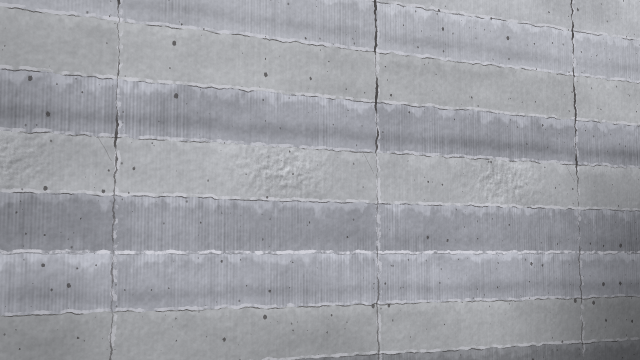
A Shadertoy shader for this texture:

```glsl
// Board-formed concrete wall in perspective: ribbed and smooth courses, cracked joints, pits and stains.
#define PANEL_ASPECT 5.19   // panel width in course heights
#define COURSE_HEIGHT 0.1713 // at the left edge, in canvas heights
#define RECESSION 0.308     // shrinkage towards the right edge
#define RIBS 85.0           // ribs per panel
#define RIB_DEPTH 0.022
#define GRAIN 0.065
#define SMOOTH_TINT vec3(0.99, 1.0, 1.015)
#define RIBBED_TINT vec3(0.985, 0.997, 1.05)
#define CRACK_COLOR vec3(0.23, 0.22, 0.22)
#define LEDGE_COLOR vec3(0.80, 0.80, 0.83)

// Each course from top to bottom: tone, ribbing, stain strength.
const vec3 COURSES[9] = vec3[9](
    vec3(0.68, 0.3, 0.0), vec3(0.665, 0.7, 0.6), vec3(0.655, 0.1, 0.0),
    vec3(0.585, 0.9, 0.9), vec3(0.645, 0.2, 0.0), vec3(0.56, 0.9, 0.2),
    vec3(0.635, 0.9, 0.6), vec3(0.625, 0.1, 0.0), vec3(0.49, 0.5, 0.0));

float hash(vec2 p) {
    return fract(sin(dot(p, vec2(127.1, 311.7))) * 43758.55);
}

float noise(vec2 p) {
    vec2 i = floor(p), f = fract(p);
    f = f * f * (3.0 - 2.0 * f);
    return mix(mix(hash(i), hash(i + vec2(1, 0)), f.x),
               mix(hash(i + vec2(0, 1)), hash(i + vec2(1, 1)), f.x), f.y);
}

float fbm(vec2 p) {
    float sum = 0.0, amp = 0.5;
    for (int i = 0; i < 4; i++) {
        sum += amp * noise(p);
        p = p * 2.03 + 17.3;
        amp *= 0.5;
    }
    return sum / 0.9375;
}

// Soft-edged line of the given half width.
float line(float d, float halfWidth, float pixel) {
    return clamp((halfWidth - abs(d)) / pixel + 0.5, 0.0, 1.0);
}

// Scattered air holes, one candidate per cell.
float pits(vec2 p, float density, float pixel) {
    vec2 cell = floor(p);
    vec2 center = 0.25 + 0.5 * vec2(hash(cell + 3.1), hash(cell + 7.7));
    float radius = 0.025 + 0.07 * pow(hash(cell + 11.9), 4.0);
    vec2 offset = fract(p) - center;
    float d = length(offset * vec2(1.0, 0.85)) - radius + 0.03 * (noise(p * 20.0) - 0.5);
    return step(hash(cell + 23.5), density) * clamp(0.5 - d / pixel, 0.0, 1.0);
}

void mainImage(out vec4 fragColor, in vec2 fragCoord) {
    // Perspective: wall.x and wall.y in course heights, wall.y downwards.
    vec2 uv = fragCoord / iResolution.xy;
    uv.y = 1.0 - uv.y;
    float x = uv.x - (uv.y - 0.5) * (0.0433 * uv.x - 0.0208);
    float scale = 1.0 - RECESSION * x;
    float panel = (x - 0.18) / (0.4996 * scale);
    vec2 wall = vec2(panel * PANEL_ASPECT, (uv.y - 0.7037) / (COURSE_HEIGHT * scale));
    float pixel = 1.0 / (COURSE_HEIGHT * scale * iResolution.y);

    // Joints with ragged edges.
    float edgeY = wall.y + 0.07 * (fbm(wall * vec2(7.0, 4.0)) - 0.5);
    float row = floor(edgeY), inRow = edgeY - row;
    float joint = floor(edgeY + 0.5), dy = edgeY - joint;
    float dx = (panel - floor(panel + 0.5)) * PANEL_ASPECT
             + 0.09 * (fbm(wall * vec2(5.0, 9.0) + 40.0) - 0.5);
    vec3 course = COURSES[int(clamp(row + 6.0, 0.0, 8.0))];
    float ribbed = course.y;

    // Board tone: clouds, grain and relief.
    float tone = course.x + 0.03 * (hash(vec2(floor(panel), row)) - 0.5);
    tone += 0.11 * (fbm(wall * vec2(0.9, 1.8) + row * 5.0) - 0.5);
    tone += GRAIN * (fbm(wall * 17.0) - 0.5);
    vec2 patchOffset = vec2((fract(panel) - 0.6) * 6.0, (inRow - 0.45) * 2.0);
    float plaster = exp(-dot(patchOffset, patchOffset)) * step(abs(row + 2.0), 0.5);
    float relief = fbm(wall * 11.0) - fbm(wall * 11.0 + vec2(0.3, 0.35));
    tone += relief * (0.05 + 0.27 * plaster);

    // Vertical ribs and streaks.
    float ribFade = 1.0 - smoothstep(0.3, 0.6, pixel * RIBS / PANEL_ASPECT);
    float wear = smoothstep(0.25, 0.7, fbm(wall * vec2(2.0, 1.3) + 9.0));
    tone += RIB_DEPTH * ribbed * ribFade * wear * sin(6.2832 * panel * RIBS);
    float streak = noise(vec2(wall.x * 24.0, wall.y * 0.9 + row * 7.0)) - 0.5;
    tone += streak * (0.01 + 0.065 * ribbed * wear);

    // Horizontal stains and pale deposits below the joints.
    float stainPos = (inRow - 0.7 + 0.1 * (noise(wall * vec2(0.8, 0.3)) - 0.5)) / 0.13;
    tone -= 0.085 * course.z * exp(-stainPos * stainPos);
    float ragged = inRow + 0.5 * (fbm(wall * vec2(6.0, 3.0) + 60.0) - 0.5);
    tone += (0.025 + 0.065 * ribbed) * (1.0 - smoothstep(0.06, 0.2, ragged));

    // Light falls off to the left edge and the lower right corner.
    float light = 1.035 - 0.09 * (1.0 - smoothstep(0.0, 0.22, uv.x));
    light -= 0.42 * smoothstep(0.76, 1.05, uv.x) * smoothstep(0.2, 0.9, uv.y);
    light -= 0.07 * smoothstep(0.75, 1.0, uv.y);
    vec3 color = tone * mix(SMOOTH_TINT, RIBBED_TINT, ribbed);

    // Bright ledges, chipped rims and thin broken cracks.
    float chip = fbm(wall * 9.0 + 31.0);
    float ledge = line(dy + 0.025, 0.005 + 0.04 * chip, pixel);
    float ledgeStrength = joint == 0.0 ? 0.95 : 0.6;
    color = mix(color, LEDGE_COLOR, ledge * ledgeStrength * smoothstep(0.2, 0.6, chip));
    color = mix(color, LEDGE_COLOR, 0.5 * line(dx - 0.025, 0.08 * chip, pixel) * smoothstep(0.4, 0.6, chip));
    float gap = smoothstep(0.32, 0.65, fbm(wall * vec2(5.0, 3.0) + 80.0));
    float gapStrength = joint == 0.0 ? 0.35 : 0.65;
    color = mix(color, CRACK_COLOR, gapStrength * gap * line(dy - 0.012, 0.009, pixel));
    float upper = 1.0 - smoothstep(-2.5, -0.5, wall.y);
    float seam = line(dx, 0.006 + 0.022 * gap * (0.5 + 0.5 * upper), pixel);
    color = mix(color, CRACK_COLOR, seam * mix(0.5, 0.85, upper) * (0.55 + 0.45 * gap));

    // Slanted corner crack in the plastered course.
    float slant = (fract(panel) - 0.95) * PANEL_ASPECT - 0.6 * (inRow - 0.1);
    float corner = line(slant, 0.008, pixel) * step(inRow, 0.42) * step(abs(row + 2.0), 0.5);
    color = mix(color, CRACK_COLOR, 0.22 * corner);

    // Air holes in two sizes.
    float holes = max(pits(wall * 2.3, 0.3, pixel * 2.3), 0.7 * pits(wall * 5.0 + 50.0, 0.13, pixel * 5.0));
    color = mix(color, CRACK_COLOR, 0.65 * holes);
    fragColor = vec4(clamp(color * light, 0.0, 1.0), 1.0);
}
```
